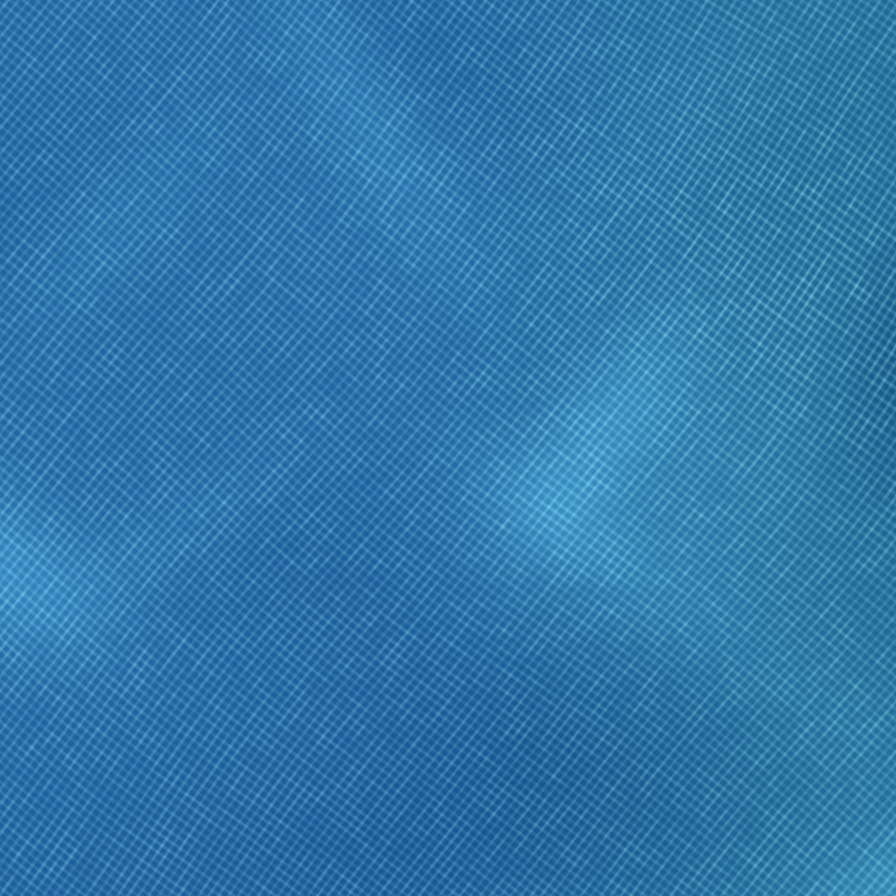
Give the GLSL for this texture, as a Shadertoy shader.

```glsl
float hash(vec2 p) {
    p = fract(p * vec2(0.1731, 0.2417));
    p += dot(p, p.yx + 27.31);
    return fract((p.x + p.y) * p.x * 7.13);
}

// Soft elliptical highlight, long axis turned by angle
float glow(vec2 p, vec2 centre, float angle, vec2 radius) {
    float c = cos(angle), s = sin(angle);
    vec2 d = mat2(c, -s, s, c) * (p - centre) / radius;
    return exp(-dot(d, d));
}

// Gentle stretch of the cloth
vec2 stretchCloth(vec2 p) {
    vec2 w = p;
    w.x += 0.010 * sin(5.0 * p.y + 2.0 * p.x) + 0.003 * sin(11.0 * p.y - 6.0 * p.x);
    w.y += 0.008 * sin(4.5 * p.x - 3.0 * p.y + 1.0) + 0.003 * sin(13.0 * p.x + 5.0 * p.y);
    w.y -= 0.04 * smoothstep(0.45, 1.1, p.x) * smoothstep(0.35, 1.0, p.y);
    return w;
}

// One family of threads: x counts threads, y runs along them
float threads(vec2 q, float halfWidth) {
    float id = floor(q.x);
    float edge = max(0.6 * fwidth(q.x), 0.12);
    float line = 1.0 - smoothstep(halfWidth - edge, halfWidth + edge, abs(q.x - id - 0.5));

    // Shine changes from thread to thread and along each one
    float along = q.y * 0.45 + 9.0 * hash(vec2(id, 3.0));
    float k = floor(along);
    float shine = mix(hash(vec2(id, k)), hash(vec2(id, k + 1.0)), smoothstep(0.0, 1.0, along - k));
    return line * (0.65 + 0.75 * shine * shine);
}

// Broad folds: positive is lit, negative is shaded
float foldLight(vec2 p) {
    float l = 0.04 * sin(7.0 * p.x + 5.0 * p.y + 0.6) + 0.03 * sin(9.0 * p.x - 11.0 * p.y);
    l += 0.55 * glow(p, vec2(0.675, 0.52), 0.95, vec2(0.15, 0.06));
    l += 0.24 * glow(p, vec2(0.62, 0.42), -0.65, vec2(0.12, 0.05));
    l += 0.16 * glow(p, vec2(0.80, 0.30), -0.62, vec2(0.30, 0.06));
    l += 0.20 * glow(p, vec2(0.79, 0.46), 0.3, vec2(0.20, 0.14));
    l += 0.62 * glow(p, vec2(-0.01, 0.37), -0.55, vec2(0.14, 0.07));
    l += 0.18 * glow(p, vec2(0.20, 0.41), 0.6, vec2(0.18, 0.05));
    l += 0.50 * glow(p, vec2(1.0, 0.01), 0.5, vec2(0.13, 0.06));
    l += 0.26 * glow(p, vec2(0.40, 0.88), -1.05, vec2(0.20, 0.05));
    l += 0.22 * glow(p, vec2(0.13, 0.75), 0.85, vec2(0.17, 0.06));
    l += 0.12 * glow(p, vec2(0.77, 0.88), 0.8, vec2(0.22, 0.08));
    l -= 0.36 * glow(p, vec2(1.02, 0.60), 1.2, vec2(0.17, 0.08));
    l -= 0.24 * glow(p, vec2(0.35, 0.05), 0.2, vec2(0.45, 0.16));
    l -= 0.12 * glow(p, vec2(0.55, 0.22), -0.6, vec2(0.28, 0.10));
    l -= 0.14 * glow(p, vec2(0.53, 0.92), -0.7, vec2(0.16, 0.08));
    return l;
}

void mainImage(out vec4 fragColor, in vec2 fragCoord) {
    vec2 p = fragCoord / iResolution.xy;
    vec2 w = stretchCloth(p);

    // Two crossing thread directions
    float u = dot(w, vec2(0.79, -0.61)) * 108.0;
    float v = dot(w, vec2(0.61, 0.79)) * 112.0;
    float rising = threads(vec2(u, v), 0.19);
    float falling = threads(vec2(v, u) + 200.0, 0.21);

    // Cloth colour, slightly greener towards the right
    float light = foldLight(p);
    vec3 cloth = mix(vec3(0.140, 0.405, 0.640), vec3(0.140, 0.425, 0.608), smoothstep(0.4, 1.0, p.x));
    cloth += light * vec3(0.12, 0.19, 0.17);

    // Threads stand out more on the stretched upper right
    float contrast = 0.95 + 0.35 * glow(p, vec2(0.87, 0.70), -0.6, vec2(0.30, 0.16));
    vec3 color = cloth - 0.012;
    color += vec3(0.100, 0.108, 0.078) * rising * contrast;
    color += vec3(0.070, 0.082, 0.060) * falling * contrast;

    // Fine cellular grain in the mesh openings
    color += 0.018 * (hash(floor(vec2(u, v) * 2.0) + 400.0) - 0.5);
    fragColor = vec4(clamp(color, 0.0, 1.0), 1.0);
}
```
